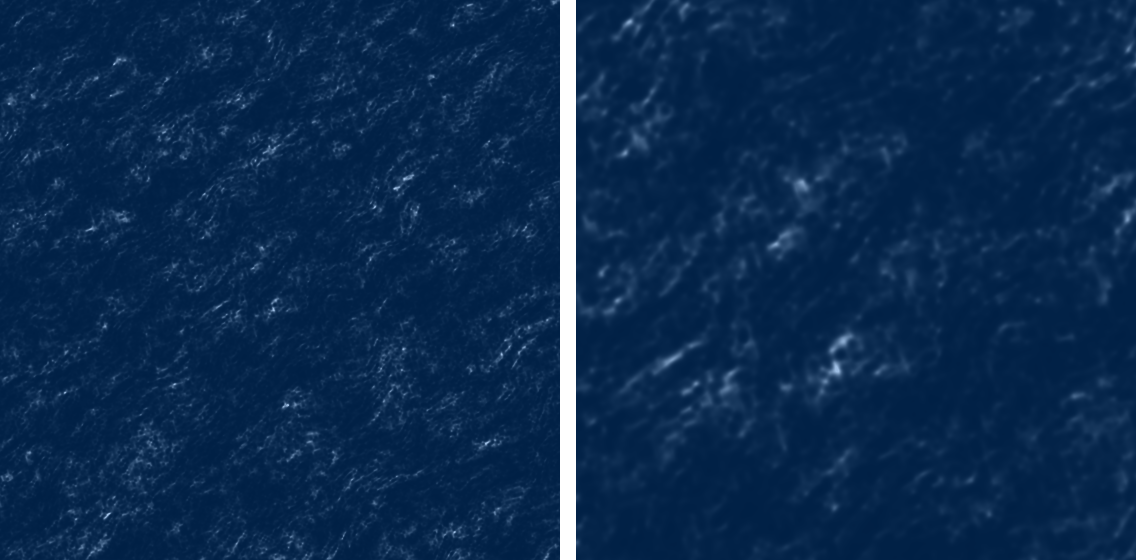
Left, the full canvas; right, a detail of the centre.
Give the GLSL for this texture, as a WebGL 1 fragment shader.

```glsl
precision highp float;
// Deep blue sea seen from above, with slanting clusters of small pale foam flecks.
uniform vec2 u_resolution;

float hash(vec2 p) {
  return fract(sin(dot(p, vec2(127.1, 311.7))) * 43758.5453);
}

// Value noise, centred on zero and scaled to unit deviation
float noise(vec2 p) {
  vec2 i = floor(p);
  vec2 f = fract(p);
  f = f * f * (3.0 - 2.0 * f);
  float low = mix(hash(i), hash(i + vec2(1.0, 0.0)), f.x);
  float high = mix(hash(i + vec2(0.0, 1.0)), hash(i + vec2(1.0, 1.0)), f.x);
  return (mix(low, high, f.y) - 0.5) / 0.2145;
}

// Coordinates along and across a slanted direction
vec2 slant(vec2 p, float angle) {
  float c = cos(angle);
  float s = sin(angle);
  return vec2(c * p.x + s * p.y, c * p.y - s * p.x);
}

void main() {
  vec2 p = gl_FragCoord.xy / u_resolution.y;

  // Bend the wave crests a little
  vec2 bent = p + 0.006 * vec2(noise(p * 17.0 + 3.0), noise(p * 17.0 + 41.0));

  // Clusters, streaks, flecks and fine grain
  float clusters = noise(slant(bent, 0.6) * vec2(13.0, 32.0) + 7.3);
  float streaks = noise(slant(bent, 0.72) * vec2(38.0, 80.0) + 19.1);
  float flecks = noise(slant(bent, 0.8) * vec2(95.0, 190.0) + 53.7);
  float grain = noise(slant(p, 0.3) * 230.0 + 88.2);
  float crest = 0.5 * clusters + 0.5 * streaks + 0.55 * flecks + 0.45 * grain;

  // Exponential brightness keeps most water dark and the foam rare
  float foam = min(exp(1.03 * crest - 4.05), 0.62);
  vec3 deepWater = vec3(0.0, 0.125, 0.27);
  gl_FragColor = vec4(deepWater + foam, 1.0);
}
```
